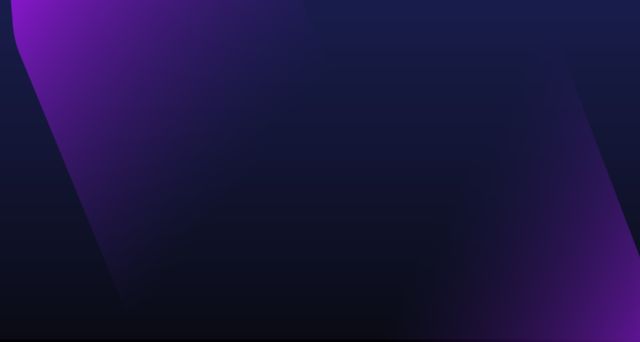
Reproduce this background procedurally as a Shadertoy shader.

```glsl
const vec3 SKY_TOP = vec3(0.095, 0.112, 0.295);
const vec3 SKY_BOTTOM = vec3(0.038, 0.042, 0.075);
const float SKY_CURVE = 0.92;
const vec3 VIOLET = vec3(0.530, 0.090, 0.790);
const vec3 INDIGO = vec3(0.140, 0.095, 0.350);

// Lengths are in canvas heights
const float BAND_RADIUS = 0.412;
const float FADE_SPAN = 0.858;
const float BASE_LINE = 0.007;

const vec2 LEFT_CENTER = vec2(0.439, 0.998);
const vec2 LEFT_AXIS = vec2(0.381, -0.925);
const vec2 LEFT_GLOW = vec2(0.037, 1.0);
const vec2 LEFT_FADE = vec2(0.786, -0.618);

const vec2 CORNER_POINT = vec2(0.0317, 1.0);
const vec2 CORNER_NORMAL = vec2(-0.997, -0.080);
const float CORNER_ROUNDING = 0.014;

const vec2 RIGHT_CENTER = vec2(1.241, 0.744);
const vec2 RIGHT_AXIS = vec2(0.356, -0.934);
const vec2 RIGHT_GLOW = vec2(2.023, -0.082);
const vec2 RIGHT_FADE = vec2(-0.878, 0.479);

// Signed distance to an endless slanted band
float band(vec2 p, vec2 center, vec2 axis) {
    vec2 normal = vec2(-axis.y, axis.x);
    return abs(dot(p - center, normal)) - BAND_RADIUS;
}

// Intersection of two shapes with a rounded corner
float smoothMax(float a, float b, float rounding) {
    float h = max(rounding - abs(a - b), 0.0) / rounding;
    return max(a, b) + 0.25 * h * h * rounding;
}

// Strength falling from the glow point along the fade direction
float fade(vec2 p, vec2 glow, vec2 direction) {
    return clamp(1.0 - dot(p - glow, direction) / FADE_SPAN, 0.0, 1.0);
}

// Violet light that turns indigo as it becomes transparent
vec3 addGlow(vec3 base, float strength, float mask) {
    return mix(base, mix(INDIGO, VIOLET, strength), strength * mask);
}

void mainImage(out vec4 fragColor, in vec2 fragCoord) {
    vec2 p = fragCoord / iResolution.y;
    float pixel = 1.0 / iResolution.y;

    // Vertical backdrop with a dark line along the bottom
    vec3 color = mix(SKY_BOTTOM, SKY_TOP, pow(p.y, SKY_CURVE));
    color *= smoothstep(BASE_LINE - pixel, BASE_LINE + pixel, p.y);

    // Left band with its bent upper corner
    float corner = dot(p - CORNER_POINT, CORNER_NORMAL);
    float left = smoothMax(band(p, LEFT_CENTER, LEFT_AXIS), corner, CORNER_ROUNDING);
    float leftMask = 1.0 - smoothstep(-pixel, pixel, left);
    color = addGlow(color, fade(p, LEFT_GLOW, LEFT_FADE), leftMask);

    // Right band
    float right = band(p, RIGHT_CENTER, RIGHT_AXIS);
    float rightMask = 1.0 - smoothstep(-pixel, pixel, right);
    color = addGlow(color, fade(p, RIGHT_GLOW, RIGHT_FADE), rightMask);

    fragColor = vec4(color, 1.0);
}
```
